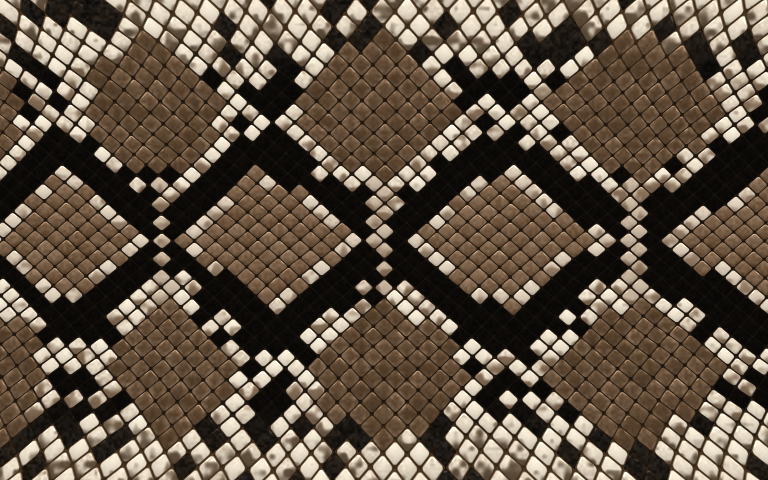
This texture is drawn by a WebGL 1 fragment shader. Its source:

```glsl
precision highp float;
uniform vec2 u_resolution;

#define SCALE_HALF vec2(0.022, 0.0195)
#define STRETCH 0.6
#define FLARE 0.7
#define DIAMOND vec2(0.40, 0.145)
#define SADDLE vec2(0.33, 0.14)
#define SADDLE_Y 0.275
#define INK vec3(0.05, 0.04, 0.03)
#define UMBER vec3(0.25, 0.18, 0.11)
#define BROWN vec3(0.41, 0.31, 0.22)
#define TAN vec3(0.55, 0.45, 0.36)
#define SAND vec3(0.71, 0.63, 0.55)
#define CREAM vec3(0.94, 0.90, 0.82)

float hash(vec2 p) {
  vec3 q = fract(p.xyx * vec3(0.1031, 0.1030, 0.0973));
  q += dot(q, q.yzx + 33.33);
  return fract((q.x + q.y) * q.z);
}

float noise(vec2 p) {
  vec2 i = floor(p), f = fract(p);
  f = f * f * (3.0 - 2.0 * f);
  return mix(mix(hash(i), hash(i + vec2(1, 0)), f.x),
             mix(hash(i + vec2(0, 1)), hash(i + vec2(1, 1)), f.x), f.y);
}

// Scales grow toward the upper and lower edges
vec2 toSkin(vec2 p) {
  float y = p.y - 0.5;
  return vec2((p.x - 0.8) * (1.0 - FLARE * y * y), y * (1.0 - STRETCH * y * y));
}

vec2 fromSkin(vec2 w) {
  float v = w.y * w.y;
  float y = w.y * (1.0 + STRETCH * v * (1.0 + 3.0 * STRETCH * v));
  return vec2(w.x / (1.0 - FLARE * y * y) + 0.8, y);
}

// Diamond index along the body; the spacing widens to the right
float diamondPhase(vec2 c) {
  float x = c.x + c.y * (0.10 - 0.08 * c.x) - 0.135;
  return (sqrt(max(0.148 + 0.1416 * x, 0.0)) - 0.385) / 0.0708;
}

// Colour of one scale: c is its centre, l the place inside it
vec3 scaleColour(vec2 c, vec2 l, vec2 id, vec2 p) {
  float k = diamondPhase(c);
  float f = abs(fract(k + 0.5) - 0.5);
  float g = 0.5 - f;
  float s = abs(c.y);
  float diamond = f / DIAMOND.x + s / DIAMOND.y;
  vec2 q = pow(abs(vec2(g, s - SADDLE_Y)) / SADDLE, vec2(1.5));
  float saddle = pow(q.x + q.y, 0.667);

  float pick = hash(id + 71.0), shade = hash(id + 23.0);
  float grain = noise(p * 170.0), patchy = noise(p * 60.0 + 9.0);
  float up = l.x - l.y;
  float rim = smoothstep(0.12, 0.46, max(abs(l.x), abs(l.y)));
  float outer = smoothstep(0.33, 0.42, s);

  // Pale scales carry a brown smudge
  vec3 pale = mix(CREAM, SAND, 0.65 * shade * grain + 0.15 * rim);
  float smudge = smoothstep(0.55, 0.95, patchy * 0.75 + 0.35 * shade - 0.35 * up);
  pale = mix(pale, mix(BROWN, UMBER, outer), smudge * 0.8);

  // Flat brown of the diamonds, keeled brown of the saddles
  vec3 flatBrown = mix(BROWN, TAN, 0.75 * grain + 0.45 * shade - 0.25);
  flatBrown += 0.09 * up * rim;
  vec3 keeled = mix(UMBER, mix(BROWN, TAN, grain), 0.25 + 0.65 * rim * patchy + 0.35 * shade);
  vec3 ink = INK * (0.65 + 0.5 * grain) + 0.09 * outer * grain;

  // Layout from the diamonds outward
  if (diamond < 0.84) return flatBrown;
  if (diamond < 1.06) return pick < 0.75 ? mix(pale, SAND, 0.3) : flatBrown;
  if (g < 0.035 && s < 0.12) return mix(pale, TAN, 0.4);
  if (diamond < 1.56) return ink;
  if (saddle < 1.0) return keeled;
  if (saddle < 1.35 && s < 0.37) return pick < 0.78 ? pale : ink;
  if (length(vec2(f * 0.45, s - 0.245)) < 0.03) return pale;
  float edge = s + 0.10 * (noise(c * 12.0) - 0.5);
  float inkShare = mix(0.78, 0.20, smoothstep(0.31, 0.41, edge));
  return pick < inkShare ? mix(ink, UMBER, 0.35 * outer * patchy) : pale;
}

void main() {
  vec2 p = gl_FragCoord.xy / u_resolution.y;
  p.x += 0.8 - 0.5 * u_resolution.x / u_resolution.y;

  // Slightly uneven diagonal lattice
  vec2 wobble = vec2(noise(p * 7.0), noise(p * 7.0 + 40.0)) - 0.5;
  vec2 w = (toSkin(p) + 0.009 * wobble) / SCALE_HALF;
  vec2 lattice = 0.5 * vec2(w.x + w.y, w.x - w.y);
  vec2 id = floor(lattice);
  vec2 l = fract(lattice) - 0.5;
  vec2 mid = id + 0.5;
  vec2 centre = fromSkin(vec2(mid.x + mid.y, mid.x - mid.y) * SCALE_HALF);

  // Rounded scale over a dark seam
  vec3 colour = scaleColour(centre, l, id, p);
  float light = dot(colour, vec3(0.333));
  float size = mix(0.47, 0.44, smoothstep(0.35, 0.65, light));
  float d = length(max(abs(l) - size + 0.18, 0.0)) - 0.18;
  float aa = 0.7 / (u_resolution.y * 0.03);
  float body = 1.0 - smoothstep(-aa, aa, d);
  vec3 seam = mix(INK, UMBER, 0.35 + 0.65 * smoothstep(0.34, 0.46, abs(centre.y)));
  seam = mix(INK * 1.6, seam, smoothstep(0.06, 0.2, light));
  colour = mix(seam, colour, body);

  // Rounded shading and worn glints on the rims
  float up = l.x - l.y;
  colour *= 1.0 + 0.16 * up;
  float glint = smoothstep(0.07, 0.0, abs(d + 0.05)) * smoothstep(0.1, 0.5, up);
  glint *= smoothstep(0.5, 0.85, noise(p * 95.0 + 5.0));
  colour += SAND * glint * 0.35 * smoothstep(0.03, 0.2, light);
  gl_FragColor = vec4(clamp(colour, 0.0, 1.0), 1.0);
}
```
